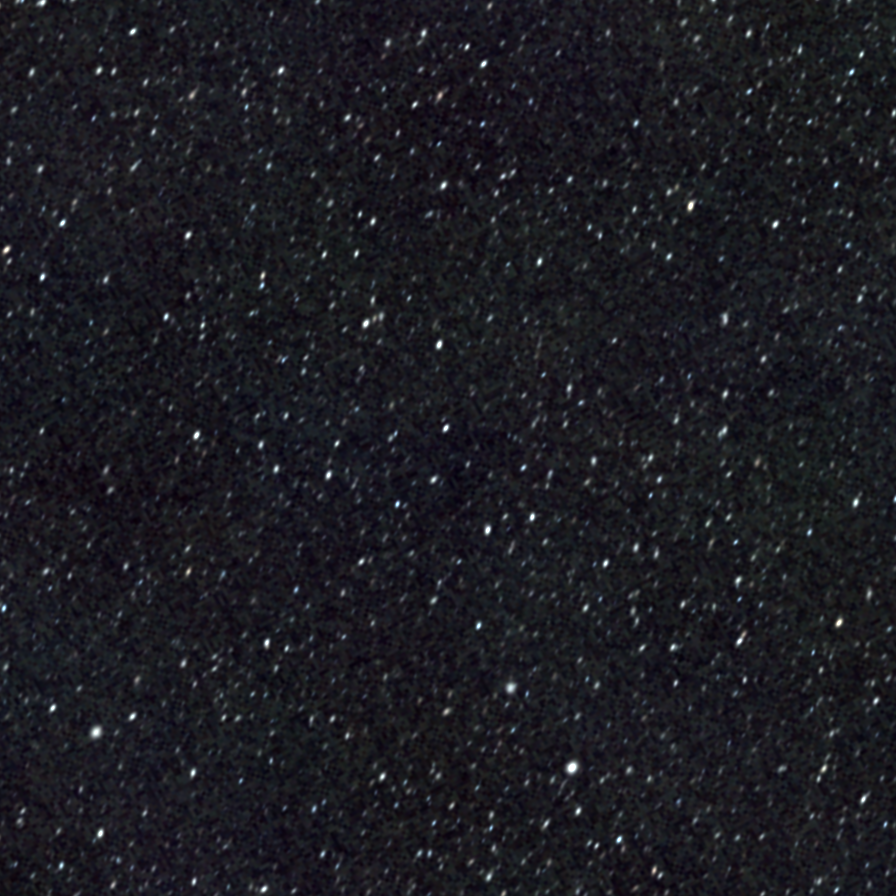
A three.js fragment shader for this texture:

```glsl
// Night sky: fine sensor grain over a near-black, faintly tinted background,
// with stars scattered on jittered cell grids in four layers of brightness.
// Each star is a soft Gaussian streak leaning to the upper right.

varying vec2 vUv;

const vec3 SKY = vec3(0.092, 0.089, 0.114);
const vec3 STAR_WHITE = vec3(0.90, 1.00, 0.98);
const vec3 STAR_BLUE = vec3(0.70, 0.94, 1.08);
const vec3 STAR_WARM = vec3(1.04, 0.98, 0.84);
const float STREAK_ANGLE = 1.06;

vec3 hash3(vec2 cell, float seed) {
  vec3 q = fract(vec3(cell.xyx + seed * 17.3) * vec3(0.1031, 0.1030, 0.0973));
  q += dot(q, q.yxz + 33.33);
  return fract((q.xxy + q.yzz) * q.zyx);
}

vec2 rotate(vec2 p, float angle) {
  float c = cos(angle), s = sin(angle);
  return vec2(c * p.x + s * p.y, c * p.y - s * p.x);
}

// Smooth three-channel value noise
vec3 noise3(vec2 p, float seed) {
  vec2 cell = floor(p);
  vec2 f = fract(p);
  f = f * f * (3.0 - 2.0 * f);
  vec3 low = mix(hash3(cell, seed), hash3(cell + vec2(1.0, 0.0), seed), f.x);
  vec3 high = mix(hash3(cell + vec2(0.0, 1.0), seed), hash3(cell + 1.0, seed), f.x);
  return mix(low, high, f.y);
}

// Noise about zero, mostly neutral with a share of colour in it
vec3 grain(vec2 p, float cells, float colourShare, float seed) {
  vec3 n = noise3(rotate(p, 0.5) * cells + 300.0, seed) - 0.5;
  return mix(vec3(n.g), n, colourShare);
}

// Broad haze and slow drift of tint
vec3 skyTint(vec2 p) {
  float violet = sin(p.x * 7.0 + 2.0 * sin(p.y * 5.0)) * sin(p.y * 6.0 + p.x * 3.0);
  vec3 haze = 0.030 * grain(p, 6.0, 0.4, 11.0) + 0.020 * grain(p, 16.0, 0.4, 12.0);
  return haze + violet * vec3(0.003, -0.001, 0.007);
}

vec3 starColour(float pick) {
  vec3 colour = mix(STAR_BLUE, STAR_WHITE, smoothstep(0.0, 0.5, pick));
  return mix(colour, STAR_WARM, smoothstep(0.88, 1.0, pick));
}

// One layer: size holds the Gaussian radii along and across the streak
vec3 starLayer(vec2 p, float cells, float presence, vec2 size, float peak, float seed) {
  vec3 light = vec3(0.0);
  vec2 home = floor(p * cells);
  for (int y = -1; y <= 1; y++) {
    for (int x = -1; x <= 1; x++) {
      vec2 cell = home + vec2(float(x), float(y));
      vec3 place = hash3(cell + 50.0, seed);
      vec3 look = hash3(cell + 90.0, seed + 5.0);
      vec2 offset = p - (cell + place.xy) / cells;
      float angle = STREAK_ANGLE + (look.x - 0.5) * 0.5;
      vec2 d = rotate(offset, angle) / (size * mix(0.85, 1.15, look.z));
      float glow = exp(-0.5 * dot(d, d)) * step(place.z, presence);
      float brightness = peak * mix(0.35, 1.0, look.y * look.y);
      light += starColour(look.z) * brightness * glow;
    }
  }
  return light;
}

void main() {
  vec3 colour = SKY + skyTint(vUv);
  colour += 0.120 * grain(vUv, 240.0, 0.3, 1.0) + 0.050 * grain(vUv, 115.0, 0.3, 2.0);

  // Faint dust, middling stars, bright stars, then a few large ones
  float crowding = 1.0 + 1.2 * grain(vUv, 9.0, 0.0, 13.0).g;
  colour += crowding * starLayer(vUv, 72.0, 0.40, vec2(0.0026, 0.0015), 0.26, 3.0);
  colour += crowding * starLayer(vUv, 35.0, 0.42, vec2(0.0027, 0.0015), 0.72, 4.0);
  colour += starLayer(vUv, 17.0, 0.55, vec2(0.0030, 0.0018), 1.35, 6.0);
  colour += starLayer(vUv, 5.0, 0.25, vec2(0.0040, 0.0032), 1.80, 7.0);

  gl_FragColor = vec4(clamp(colour, 0.0, 1.0), 1.0);
}
```
